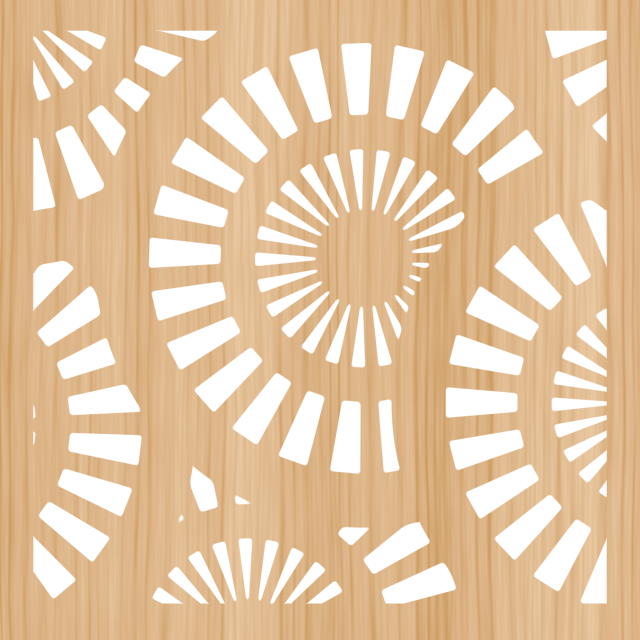
Reproduce this pattern procedurally as a Shadertoy shader.

```glsl
// Wooden panel with a white cut-out pattern of overlapping spoked medallions.

const float TAU = 6.2831853;

// Wood tones, light to dark, and the backdrop seen through the holes
const vec3 PALE = vec3(0.92, 0.79, 0.64);
const vec3 TAN = vec3(0.865, 0.71, 0.535);
const vec3 OCHRE = vec3(0.80, 0.61, 0.38);
const vec3 BACKDROP = vec3(1.0);

// Medallion layout
const float SPOKES = 25.0;
const float COVER_RADIUS = 0.4208;              // solid disc hiding lower medallions
const vec2 RING_SPAN = vec2(0.224, 0.336);      // inner and outer radius
const vec2 RING_WIDTH = vec2(0.0145, 0.0240);   // half width at those radii
const vec2 RAY_SPAN = vec2(0.0745, 0.1705);
const vec2 RAY_WIDTH = vec2(0.0022, 0.0110);
const float CORNER = 0.006;
const vec2 PANEL_MIN = vec2(0.052, 0.057);
const vec2 PANEL_MAX = vec2(0.948, 0.952);

// Wood grain
const float GRAIN_LINES = 47.0;
const vec2 FIBRE_SCALE = vec2(170.0, 7.0);

// Centre, ring angle and ray angle in degrees; topmost first
const int COUNT = 6;
const vec4 MEDALLIONS[COUNT] = vec4[COUNT](
    vec4(1.181, 1.021, 195.6, 188.0),
    vec4(1.0326, 0.3711, 180.0, 181.0),
    vec4(0.569, 0.5964, 178.5, 180.5),
    vec4(0.0078, 1.0039, -66.0, -68.5),
    vec4(-0.1146, 0.3359, -6.8, 7.2),
    vec4(0.3893, -0.0117, 19.7, 92.0));

vec2 hash2(vec2 cell) {
    vec2 q = vec2(dot(cell, vec2(127.1, 311.7)), dot(cell, vec2(269.5, 183.3)));
    return fract(sin(q) * 43758.5);
}

// Distance to the nearest scattered point
float cellular(vec2 p) {
    vec2 cell = floor(p), f = fract(p);
    float nearest = 2.0;
    for (int j = -1; j <= 1; j++)
        for (int i = -1; i <= 1; i++) {
            vec2 o = vec2(i, j);
            nearest = min(nearest, length(o + hash2(cell + o) - f));
        }
    return nearest;
}

// Maximum with a rounded corner
float roundMax(float a, float b) {
    float h = max(CORNER - abs(a - b), 0.0) / CORNER;
    return max(a, b) + h * h * CORNER * 0.25;
}

// Signed distance to a circle of tapered spokes
float spokes(vec2 p, float degrees, vec2 span, vec2 width) {
    float pitch = TAU / SPOKES;
    float a = atan(p.y, p.x) - radians(degrees);
    a -= pitch * round(a / pitch);
    vec2 q = length(p) * vec2(cos(a), abs(sin(a)));
    float along = (q.x - span.x) / (span.y - span.x);
    float side = q.y - mix(width.x, width.y, along);
    float ends = max(span.x - q.x, q.x - span.y);
    return roundMax(side, ends);
}

// Signed distance to all holes, negative inside
float cutouts(vec2 p) {
    float holes = 1.0, cover = -1.0;
    for (int i = 0; i < COUNT; i++) {
        vec4 m = MEDALLIONS[i];
        vec2 q = p - m.xy;
        float d = min(spokes(q, m.z, RING_SPAN, RING_WIDTH),
                      spokes(q, m.w, RAY_SPAN, RAY_WIDTH));
        holes = min(holes, roundMax(d, cover));
        cover = max(cover, COVER_RADIUS - length(q));
    }
    vec2 edge = max(PANEL_MIN - p, p - PANEL_MAX);
    return max(holes, max(edge.x, edge.y));
}

vec3 wood(vec2 p) {
    // Slow drift keeps the grain nearly vertical
    float x = p.x + 0.003 * sin(p.y * 5.0 + p.x * 9.0) + 0.0012 * sin(p.y * 17.0 + p.x * 31.0);

    // Broad bands of layered sines
    float bands = 0.0, freq = 13.0, amp = 0.09;
    for (int i = 0; i < 5; i++) {
        bands += amp * sin(freq * x + 1.6 * sin(freq * 0.43 * x + 0.8 * p.y) + float(i) * 2.1);
        freq *= 1.93;
        amp *= 0.83;
    }

    // Thin dark growth lines and short fibres
    float phase = TAU * GRAIN_LINES * x + 2.2 * sin(x * 37.0) + 1.3 * sin(x * 83.0 + p.y);
    float lines = pow(0.5 + 0.5 * sin(phase), 4.0);
    lines *= 0.65 + 0.35 * sin(x * 59.0 + 2.0 * p.y);
    float fibre = cellular(vec2(x, p.y) * FIBRE_SCALE) - 0.5;
    float rim = smoothstep(0.06, 0.0, min(p.x, 1.0 - p.x));

    float tone = clamp(0.43 + bands + 0.32 * lines + 0.28 * fibre + 0.10 * rim, 0.0, 1.0);
    vec3 colour = mix(PALE, TAN, smoothstep(0.0, 0.55, tone));
    return mix(colour, OCHRE, smoothstep(0.45, 1.0, tone));
}

void mainImage(out vec4 fragColor, in vec2 fragCoord) {
    vec2 p = fragCoord / iResolution.xy;
    float soft = 0.8 / iResolution.y;
    float solid = smoothstep(-soft, soft, cutouts(p));
    fragColor = vec4(mix(BACKDROP, wood(p), solid), 1.0);
}
```
